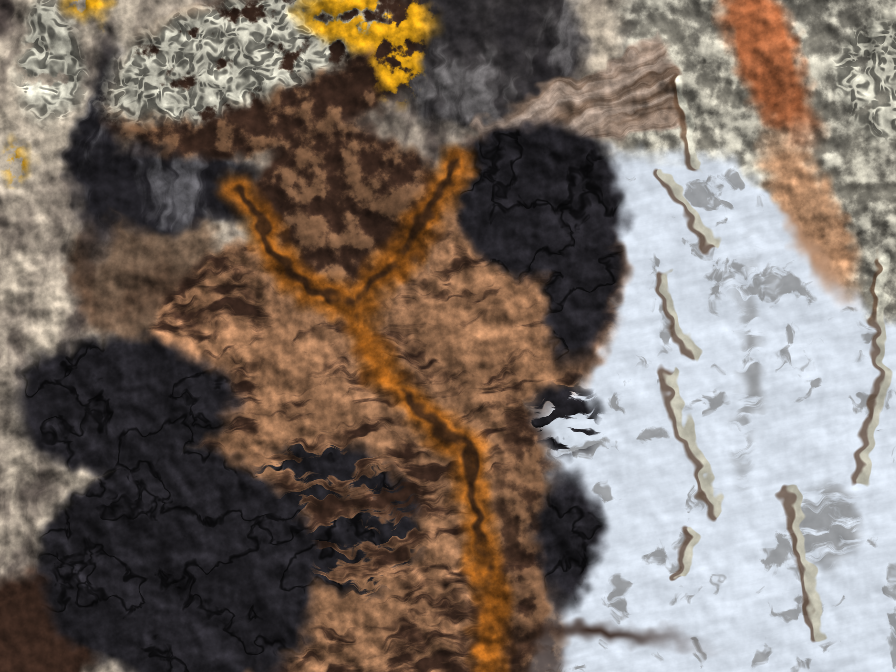
A Shadertoy shader for this texture:

```glsl
// Weathered birch trunk: a charred, cracked burl between pale bark and lichen.
// Warped ellipses layer the materials, stretched noise gives the grain,
// and distances to segments carve the orange fissure and peeling strips.
#define WARP 0.045
#define FRAY 0.016
#define SOFT 0.014
#define RELIEF 1.5
#define CRACK_WIDTH 0.024
#define PAPER vec3(.85, .885, .93)
#define CHAR vec3(.125, .12, .135)
#define EARTH vec3(.56, .41, .3)
#define UMBER vec3(.21, .145, .115)
#define OCHRE vec3(.62, .36, .11)
#define LICHEN vec3(.74, .73, .67)
#define GOLD vec3(.8, .58, .1)

// Fissure and strips; y runs down, canvas height = 1
const vec2 FISSURE[7] = vec2[7](vec2(.36, .29), vec2(.434, .408), vec2(.542, .465),
    vec2(.573, .564), vec2(.686, .66), vec2(.715, .8), vec2(.73, 1.02));
const vec4 STRIPS[7] = vec4[7](vec4(.99, .415, 1.035, .53), vec4(1, .55, 1.075, .765),
    vec4(1.035, .785, 1.02, .86), vec4(1.185, .73, 1.225, .95), vec4(1.325, .39, 1.285, .71),
    vec4(1.005, .13, 1.045, .245), vec4(.99, .26, 1.055, .37));

vec2 w;   // warped position
vec3 col; // painted colour

float hash(vec2 p) {
    vec3 q = fract(p.xyx * .1031);
    q += dot(q, q.yzx + 33.33);
    return fract((q.x + q.y) * q.z);
}
float noise(vec2 p) {
    vec2 i = floor(p), f = fract(p), e = vec2(1, 0);
    f *= f * (3. - 2. * f);
    return mix(mix(hash(i), hash(i + e), f.x), mix(hash(i + e.yx), hash(i + 1.), f.x), f.y);
}
float fbm(vec2 p) {
    float sum = 0., amp = .515;
    for (int i = 0; i < 5; i++, amp *= .5) {
        sum += amp * noise(p);
        p = mat2(1.6, 1.2, -1.2, 1.6) * p + 7.3;
    }
    return sum;
}
vec2 turn(vec2 p, float a) {
    return vec2(cos(a) * p.x + sin(a) * p.y, cos(a) * p.y - sin(a) * p.x);
}
// Soft ellipse: centre, radii, tilt
float spot(float x, float y, float rx, float ry, float tilt) {
    float r = length(turn(w - vec2(x, y), tilt) / vec2(rx, ry));
    return smoothstep(SOFT, -SOFT, (r - 1.) * min(rx, ry));
}
float segment(vec2 p, vec2 a, vec2 b) {
    vec2 d = b - a;
    return length(p - a - d * clamp(dot(p - a, d) / dot(d, d), 0., 1.));
}
void paint(vec3 c, float cover) { col = mix(col, c, cover); }

void mainImage(out vec4 fragColor, in vec2 fragCoord) {
    vec2 p = vec2(fragCoord.x, iResolution.y - fragCoord.y) / iResolution.y;
    w = p + WARP * (vec2(fbm(p * 9.), fbm(p * 9. + 40.)) - .5)
          + FRAY * (vec2(noise(p * 65.), noise(p * 65. + 20.)) - .5);

    // Shared grain, and relief lit from the upper right
    float coarse = fbm(p * 11.), fine = fbm(p * 42.);
    float relief = coarse - fbm(p * 11. + vec2(.09, -.13))
                 + .7 * (fine - fbm(p * 42. + vec2(.25, -.35)));
    float grit = smoothstep(.34, .64, fine);
    float dash = fbm(turn(w, -.14) * vec2(22, 75));
    float upright = fbm(turn(w, .2) * vec2(30, 9));

    // Grey outer bark
    col = mix(vec3(.25, .22, .21), vec3(.73, .68, .61), smoothstep(.25, .68, .5 * (upright + coarse)));
    paint(EARTH * .65, .7 * spot(.21, .4, .11, .12, .2));
    paint(UMBER, spot(.02, .96, .14, .1, -.4));
    paint(LICHEN * (.6 + .43 * grit), .8 * smoothstep(.9, .96, w.x));

    // White paper bark with flakes and scars
    float top = .235 + .24 * smoothstep(1.07, 1.33, w.x);
    float paper = smoothstep(.77, .79, w.x) * smoothstep(-.02, .02, w.y - top);
    float scar = max(spot(1.115, .55, .015, .13, 0.), spot(1.23, .78, .05, .06, 0.));
    scar = max(scar * smoothstep(.4, .6, dash), smoothstep(.62, .74, fbm(w * 30. + 60.)));
    vec3 sheet = PAPER * (.91 + .16 * fbm(turn(p, -.2) * vec2(16, 85)));
    paint(mix(sheet, vec3(.5), .72 * scar), paper);
    paint(EARTH * 1.2, .85 * spot(1.21, .32, .045, .13, -.4));
    paint(vec3(.61, .34, .2), .9 * spot(1.145, .08, .045, .13, -.45));

    // Shadowed hollows
    float hollow = max(spot(.26, .28, .14, .065, 0.), spot(.15, .22, .04, .16, .1));
    hollow = max(hollow, .85 * spot(.73, .07, .15, .13, -.3));
    paint(CHAR + .22 * smoothstep(.48, .75, upright), hollow);

    // Splintered wood wedge
    vec2 k = turn(w - vec2(.86, .175), -.33);
    float wedge = max(abs(k.x) - .155, abs(k.y) - .052 - .13 * k.x);
    paint(EARTH * .5 + .5 * fbm(k * vec2(9, 110)), smoothstep(.006, -.006, wedge));

    // Brown burl: pale fibres broken by dark dashes
    float burl = max(spot(.56, .79, .26, .42, 0.), spot(.41, .53, .2, .17, -.3));
    burl = max(burl, spot(.775, .405, .15, .205, -.12));
    paint(mix(UMBER, EARTH * (.75 + .5 * fine), smoothstep(.33, .53, mix(coarse, dash, .55))), burl);
    vec3 rind = mix(UMBER, EARTH * .75, grit * grit);
    paint(rind, max(spot(.515, .315, .135, .135, 0.), .75 * spot(.79, .86, .055, .26, 0.)));

    // Charred crust with thin veins
    float soot = max(spot(.8, .295, .13, .112, .3), spot(.865, .43, .055, .12, .1));
    soot = max(soot, max(spot(.185, .605, .165, .1, .1), spot(.27, .85, .21, .18, .2)));
    float flecks = max(spot(.5, .77, .13, .11, .4), spot(.845, .625, .055, .05, 0.));
    soot = max(soot, max(spot(.845, .8, .048, .095, 0.), flecks * smoothstep(.42, .52, dash)));
    float vein = smoothstep(.05, 0., abs(fbm(w * 15.) - .5));
    paint(CHAR * (.7 + .7 * fine) * (1. - .6 * vein), soot);

    // Orange fissure, side branch and dark core
    vec2 fork = vec2(.6, .373);
    float d = min(segment(w, FISSURE[2], fork), segment(w, fork, vec2(.677, .252)));
    for (int i = 0; i < 6; i++) d = min(d, segment(w, FISSURE[i], FISSURE[i + 1]));
    paint(OCHRE * (.55 + .75 * fine), .88 * smoothstep(1.7, .3, d / CRACK_WIDTH));
    paint(UMBER * .7, .8 * smoothstep(.012, .002, d) * smoothstep(.38, .52, coarse));
    paint(UMBER, spot(.89, .94, .09, .01, .1));

    // Lichen ledge, tufts and golden patches
    paint(rind, spot(.4, .1, .25, .125, -.3));
    float crust = max(spot(.36, .075, .22, .085, -.35), spot(.075, .09, .04, .09, 0.));
    crust = max(crust, spot(1.31, .11, .055, .09, 0.));
    float frond = abs(noise(w * 75.) - .5) + abs(noise(w * 120.) - .5);
    paint(LICHEN * (1. - .5 * smoothstep(.18, .55, frond)), crust * smoothstep(.25, .42, fine));
    float gold = max(spot(.55, .03, .1, .05, .2), spot(.595, .09, .04, .055, 0.));
    gold = max(gold, max(spot(.14, .01, .03, .02, 0.), spot(.033, .25, .018, .024, 0.)));
    paint(GOLD * (.7 + .55 * fine), gold * smoothstep(.34, .46, fine));

    // Peeling strips with shadows
    for (int i = 0; i < 7; i++) {
        vec4 s = STRIPS[i];
        paint(EARTH * .6, .75 * smoothstep(.01, .004, segment(w + vec2(.008, 0), s.xy, s.zw)));
        paint(LICHEN * (.8 + .4 * fine), smoothstep(.008, .004, segment(w, s.xy, s.zw)));
    }
    col *= 1. + RELIEF * relief * mix(1., .18, paper * (1. - max(burl, soot)));
    fragColor = vec4(clamp(col, 0., 1.), 1);
}
```
